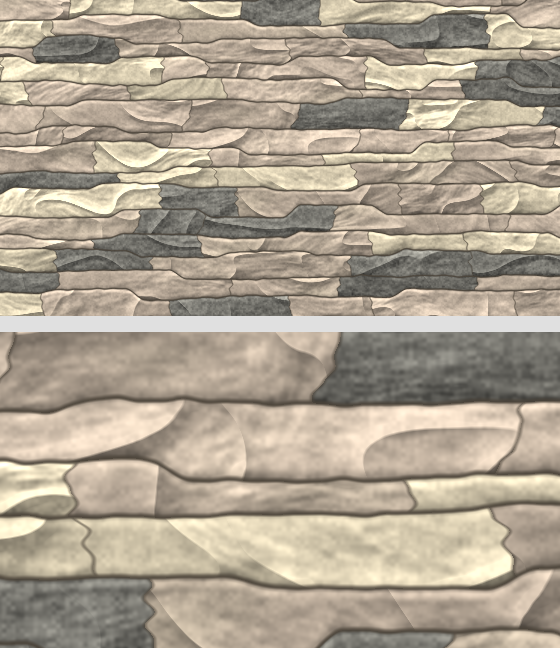
Top, the full canvas; bottom, a detail of the centre.
Reproduce this texture procedurally as a Shadertoy shader.

```glsl
// Stacked ledgestone wall: uneven courses of long split stones in taupe, cream and slate.
// Stepped course lines and jittered joints shape each stone; noise relief is lit from above.

#define COURSES 15.0         // courses down the canvas
#define STONES 2.5           // stones per canvas height of run
#define STEP_SIZE 0.70       // course line steps, in courses
#define SEAM_WIDTH 0.0055    // in canvas heights
#define RELIEF 5.5           // strength of the surface lighting
#define SLATE_SHARE 0.23
#define CREAM_SHARE 0.22
#define TAUPE vec3(0.71, 0.65, 0.585)
#define CREAM vec3(0.81, 0.765, 0.66)
#define SLATE vec3(0.445, 0.44, 0.415)
#define SEAM vec3(0.29, 0.26, 0.22)

float hash(vec2 p) {
    return fract(sin(dot(p, vec2(127.1, 311.7))) * 43758.545);
}

float noise(vec2 p) {
    vec2 i = floor(p), f = fract(p);
    f = f * f * (3.0 - 2.0 * f);
    return mix(mix(hash(i), hash(i + vec2(1, 0)), f.x),
               mix(hash(i + vec2(0, 1)), hash(i + vec2(1, 1)), f.x), f.y);
}

float fbm(vec2 p) {
    float sum = 0.0, amp = 0.5;
    for (int k = 0; k < 4; k++) {
        sum += amp * noise(p);
        p = mat2(1.6, 1.2, -1.2, 1.6) * p + 3.7;
        amp *= 0.5;
    }
    return sum;
}

// Lower line of a course: flat runs joined by short slopes, with a chipped edge.
float courseLine(float row, float x) {
    float s = x * 3.6 + 7.0 * hash(vec2(row, 3.0));
    float run = floor(s);
    float level = mix(hash(vec2(run, row)), hash(vec2(run + 1.0, row)),
                      smoothstep(0.78, 1.0, fract(s)));
    float wave = noise(vec2(x * 8.0, row * 5.3)) - 0.5;
    float chips = noise(vec2(x * 42.0, row * 9.1)) - 0.5;
    return row + STEP_SIZE * (level - 0.5) + 0.16 * wave + 0.07 * chips;
}

// Left joint of a stone within its course.
float joint(float column, float row) {
    return column + 0.7 * (hash(vec2(column + 31.0, row * 1.7)) - 0.5);
}

// Split face: broad lumps with sharp wandering creases.
float relief(vec2 p, vec2 seed) {
    vec2 q = p * vec2(8.0, 13.0) + seed;
    q += 1.3 * vec2(noise(q * 0.6), noise(q * 0.6 + 19.0));
    float crease = 1.0 - abs(2.0 * noise(q * 0.9 + 5.0) - 1.0);
    return 0.75 * fbm(q) + 0.3 * pow(crease, 5.0);
}

void mainImage(out vec4 fragColor, in vec2 fragCoord) {
    vec2 p = fragCoord / iResolution.y;
    float pixel = 1.0 / iResolution.y;

    // Course containing this point
    float y = p.y * COURSES;
    float row = floor(y);
    if (y < courseLine(row, p.x)) row -= 1.0;
    else if (y >= courseLine(row + 1.0, p.x)) row += 1.0;
    float below = (y - courseLine(row, p.x)) / COURSES;
    float above = (courseLine(row + 1.0, p.x) - y) / COURSES;

    // Stone within the course, with slanted and rough ends
    float slant = 0.12 * (hash(vec2(row, 8.0)) - 0.5) * (y - row);
    float x = p.x * STONES + 9.0 * hash(vec2(row, 5.0)) + slant
            + 0.04 * (noise(vec2(p.y * 70.0, row)) - 0.5);
    float column = floor(x);
    if (x < joint(column, row)) column -= 1.0;
    else if (x >= joint(column + 1.0, row)) column += 1.0;
    float side = min(x - joint(column, row), joint(column + 1.0, row) - x) / STONES;

    // Stone colour, with stains and its own tone
    vec2 id = vec2(column, row);
    vec2 seed = 40.0 * vec2(hash(id + 2.3), hash(id + 6.1));
    float kind = hash(id + 11.7);
    float isSlate = step(kind, SLATE_SHARE);
    float isCream = step(1.0 - CREAM_SHARE, kind);
    vec3 color = mix(mix(TAUPE, CREAM, isCream), SLATE, isSlate);
    float stain = smoothstep(0.4, 0.8, fbm(p * vec2(4.0, 9.0) + seed));
    color = mix(color, CREAM, 0.35 * stain * (1.0 - isSlate));
    color *= 0.94 + 0.14 * hash(id + 4.9);

    // Relief lit from the upper left, plus mineral grain
    float slope = relief(p, seed) - relief(p + vec2(-0.002, 0.004), seed);
    float light = 1.0 + clamp(RELIEF * slope, -0.28, 0.28);
    float grain = noise(p * 210.0 + seed) + noise(p * 95.0 + seed) - 1.0;
    light += grain * mix(0.10, 0.24, isSlate);

    // Bright upper ledge and shaded underside
    float rim = smoothstep(0.002, 0.006, above) * (1.0 - smoothstep(0.006, 0.016, above));
    light += rim * mix(0.08, 0.26, hash(id + 15.2));
    light -= 0.22 * (1.0 - smoothstep(0.0, 0.016, below));
    color *= light;

    // Dark seams, finer at the ends of stones
    float seamWidth = max(SEAM_WIDTH, 1.5 * pixel);
    float face = smoothstep(0.0, seamWidth, below)
               * smoothstep(0.0, 0.6 * seamWidth, above)
               * mix(0.35, 1.0, smoothstep(0.0, 0.8 * seamWidth, side));
    color = mix(SEAM, color, mix(0.15, 1.0, face));

    fragColor = vec4(clamp(color, 0.0, 1.0), 1.0);
}
```
